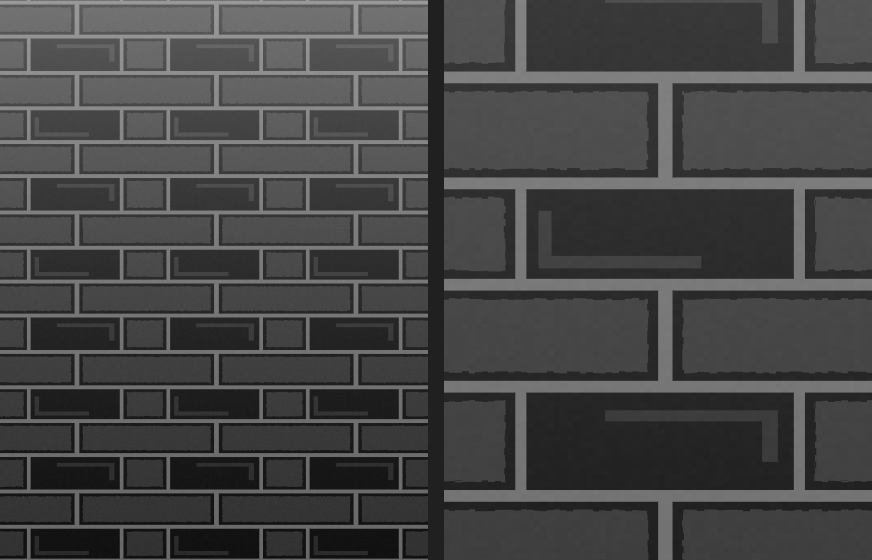
Left: the whole. Right: its middle third, enlarged.
A Shadertoy shader for this pattern:

```glsl
#define TILE 0.2491                  // tile side, share of canvas height
#define ORIGIN vec2(0.0514, 0.0046)  // tile corner, from the upper left
#define UNITS 64.0                   // design units along a tile side
#define MORTAR 0.41
#define FACE 0.195
#define DARK 0.065
#define GLINT 0.165
#define BEVEL vec2(1.6, 1.3)
#define SPLIT 42.6                   // joint between dark and small bricks
#define LONG_JOINT 22.1
#define GRAIN 0.012

// Top line of each of the four courses, then the end of the tile
const float COURSE[5] = float[5](0.0, 15.6, 32.3, 48.5, 64.0);

float hash(vec2 p) {
    return fract(sin(dot(p, vec2(127.1, 311.7))) * 43758.5453);
}

// Antialiased coverage of an axis-aligned box
float box(vec2 p, vec2 lo, vec2 hi, float aa) {
    vec2 d = max(lo - p, p - hi);
    return clamp(0.5 - max(d.x, d.y) / aa, 0.0, 1.0);
}

// Two-armed highlight on a dark brick
float glint(vec2 p, bool upper, float aa) {
    if (upper)
        return max(box(p, vec2(12.9, 3.6), vec2(39.3, 5.3), aa),
                   box(p, vec2(36.9, 3.6), vec2(39.3, 11.5), aa));
    return max(box(p, vec2(2.7, 11.1), vec2(27.6, 13.0), aa),
               box(p, vec2(2.7, 4.2), vec2(4.7, 13.0), aa));
}

float wall(vec2 q, float aa) {
    vec2 p = mod(q, UNITS);
    int row = int(step(COURSE[1], p.y) + step(COURSE[2], p.y) + step(COURSE[3], p.y));
    bool isLong = row % 2 == 0;
    bool isDark = !isLong && p.x < SPLIT;

    // Local position and size of the brick cell
    vec2 size = vec2(UNITS, COURSE[row + 1] - COURSE[row]);
    vec2 local = vec2(mod(p.x - LONG_JOINT, UNITS), p.y - COURSE[row]);
    if (!isLong) {
        local.x = isDark ? p.x : p.x - SPLIT;
        size.x = isDark ? SPLIT : UNITS - SPLIT;
    }

    // Mortar, then the dark brick body
    vec2 gap = vec2(isLong ? 1.1 : 0.85, 0.9);
    float tone = mix(MORTAR, DARK, box(local, gap, size - gap, aa));

    // Highlight or bevelled face with a slightly worn rim
    if (isDark) {
        tone = mix(tone, GLINT, glint(local, row == 1, aa));
    } else {
        vec2 inset = gap + BEVEL + 0.35 * (hash(floor(q)) - 0.5);
        tone = mix(tone, FACE, box(local, inset, size - inset, aa));
    }
    return tone;
}

void mainImage(out vec4 fragColor, in vec2 fragCoord) {
    float height = fragCoord.y / iResolution.y;
    vec2 fromTop = vec2(fragCoord.x / iResolution.y, 1.0 - height);
    float scale = UNITS / TILE;
    vec2 q = (fromTop - ORIGIN) * scale;

    float tone = wall(q, scale / iResolution.y);
    tone += GRAIN * (hash(floor(q) + 17.0) - 0.5);

    // Pale haze growing toward the top
    float haze = height * (0.12 + 0.2 * height);
    fragColor = vec4(vec3(mix(tone, 1.0, haze)), 1.0);
}
```
